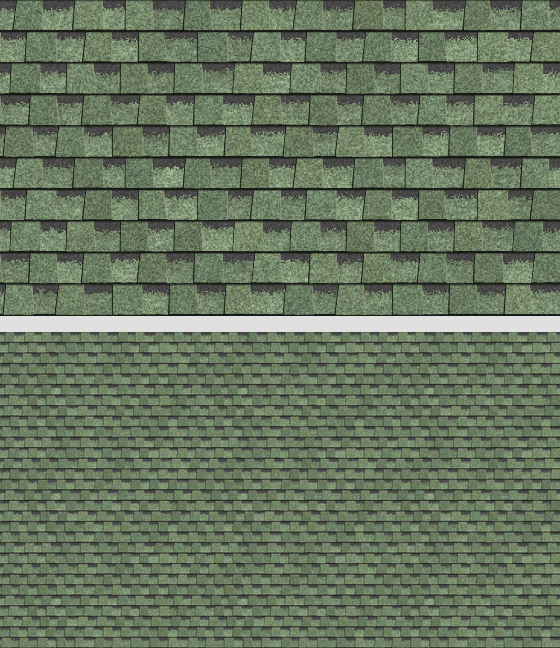
Top: one tile. Bottom: repeated 3 by 3.
This texture is drawn by a WebGL 2 fragment shader. Its source:

```glsl
#version 300 es
precision highp float;
uniform vec2 u_resolution;
out vec4 fragColor;

#define TABS 10.0
#define ROWS 10.0
#define TAB_WIDTH 0.53
#define EDGE_JITTER 0.09
#define SLANT 0.07
#define BAND_HEIGHT 0.26
#define LINE_HEIGHT 0.035
#define GRAIN_STRENGTH 0.78
#define TONE_VARIATION 0.17

const vec3 GREEN = vec3(0.430, 0.502, 0.389);
const vec3 PALE_GREEN = vec3(0.475, 0.552, 0.436);
const vec3 BAND = vec3(0.285, 0.282, 0.280);
const vec3 GAP = vec3(0.075, 0.085, 0.068);
const vec3 CUT_EDGE = vec3(0.64, 0.64, 0.50);

// Start of the first tab in each of five staggered courses
const float STAGGER[5] = float[5](0.26, 0.49, 0.15, 0.49, 0.03);

// Integer hash, 0 to 1
float hash(vec2 cell, uint seed) {
    uvec3 v = uvec3(uvec2(cell), seed) * 1664525u + 1013904223u;
    v.x += v.y * v.z; v.y += v.z * v.x; v.z += v.x * v.y;
    v ^= v >> 16u;
    v.x += v.y * v.z; v.y += v.z * v.x; v.z += v.x * v.y;
    return float(v.z >> 8u) / 16777216.0;
}

// Value noise that wraps after a whole number of cells
float noise(vec2 uv, vec2 cells, uint seed) {
    vec2 p = uv * cells, i = floor(p), f = fract(p);
    f = f * f * (3.0 - 2.0 * f);
    vec2 a = mod(i, cells), b = mod(i + 1.0, cells);
    return mix(mix(hash(a, seed), hash(vec2(b.x, a.y), seed), f.x),
               mix(hash(vec2(a.x, b.y), seed), hash(b, seed), f.x), f.y);
}

// Coverage of a line of the given half width
float stroke(float d, float halfWidth, float pixel) {
    return 1.0 - smoothstep(halfWidth - 0.5 * pixel, halfWidth + 0.5 * pixel, abs(d));
}

void main() {
    vec2 uv = gl_FragCoord.xy / u_resolution;
    float pixel = ROWS / u_resolution.y;
    float cellAspect = u_resolution.x / u_resolution.y * ROWS / TABS;

    // Course and tab, with rows counted downwards
    float y = (1.0 - uv.y) * ROWS;
    float row = mod(floor(y), ROWS), down = fract(y);
    float x = uv.x * TABS - STAGGER[int(row) % 5] + 0.15;
    float col = mod(floor(x), TABS), across = fract(x);

    // Tapered tab outline, its shape repeating every five tabs and courses
    vec2 shapeId = mod(vec2(col, row), 5.0);
    float start = 0.15 + EDGE_JITTER * (hash(shapeId, 1u) - 0.5);
    float left = start + SLANT * hash(shapeId, 2u) * (1.0 - down);
    float right = start + TAB_WIDTH + 0.05 * (hash(shapeId, 3u) - 0.5)
                - SLANT * hash(shapeId, 4u) * (1.0 - down);
    float fromLeft = (across - left) * cellAspect;
    float fromRight = (across - right) * cellAspect;
    float tab = smoothstep(-0.5 * pixel, 0.5 * pixel, min(fromLeft, -fromRight));

    // A slot belongs to the tab on its left
    vec2 slotId = vec2(mod(col - step(across, left) + TABS, TABS), row);
    vec2 tabId = vec2(col, row);

    // Mineral granules, blotches and horizontal streaks
    float fine = noise(uv, vec2(640.0, 360.0), 11u);
    float coarse = noise(uv, vec2(368.0, 207.0), 12u);
    float grain = 0.5 * (fine + coarse) - 0.5;
    float blotch = noise(uv, vec2(64.0, 36.0), 13u) - 0.5;
    float streak = noise(uv, vec2(60.0, 160.0), 14u) - 0.5;

    // Raised tab surface
    float tabTone = hash(tabId, 5u) - 0.5;
    vec3 tabColor = GREEN * (1.0 + TONE_VARIATION * tabTone + 0.06 * blotch);
    tabColor += vec3(0.5, 0.0, -0.5) * 0.035 * (hash(tabId, 6u) - 0.5);

    // Recessed slot with a ragged dark band along its top
    float slotTone = hash(slotId, 7u) - 0.5;
    vec3 slotColor = mix(GREEN, PALE_GREEN, smoothstep(0.2, 0.65, down));
    slotColor *= 1.0 + TONE_VARIATION * slotTone + 0.14 * streak + 0.08 * blotch;
    float bandEnd = BAND_HEIGHT + 0.12 * (hash(mod(slotId, 5.0), 8u) - 0.5);
    float ragged = down + 0.30 * grain + 0.05 * blotch;
    float band = 1.0 - smoothstep(bandEnd - 0.04, bandEnd + 0.05, ragged);
    slotColor = mix(slotColor, BAND, band);

    vec3 color = mix(slotColor, tabColor, tab);
    float grainScale = mix(1.0, 0.75, band * (1.0 - tab));
    color *= 1.0 + GRAIN_STRENGTH * grainScale * grain;

    // Pale cut on the right and shaded gap on the left
    float worn = 0.4 + 0.45 * noise(uv, vec2(100.0, 120.0), 15u);
    color = mix(color, CUT_EDGE, worn * stroke(fromRight, 0.013, pixel));
    float gapWidth = 0.012 + 0.014 * hash(shapeId, 9u) * down;
    color = mix(color, GAP, 0.88 * stroke(fromLeft + 0.015, gapWidth, pixel));

    // Uneven lower edge and the shade it throws on the next course
    float step01 = mix(hash(mod(slotId, 5.0), 10u), hash(shapeId, 16u), tab);
    float lineHeight = LINE_HEIGHT + 0.035 * step01
                     + 0.015 * (noise(uv, vec2(160.0, 20.0), 17u) - 0.5);
    float lip = smoothstep(-0.5 * pixel, 0.5 * pixel, down - 1.0 + lineHeight);
    float shade = 1.0 - smoothstep(0.0, max(0.06, pixel), down);
    color = mix(color, GAP, max(0.95 * lip, 0.6 * shade));

    fragColor = vec4(clamp(color, 0.0, 1.0), 1.0);
}
```
